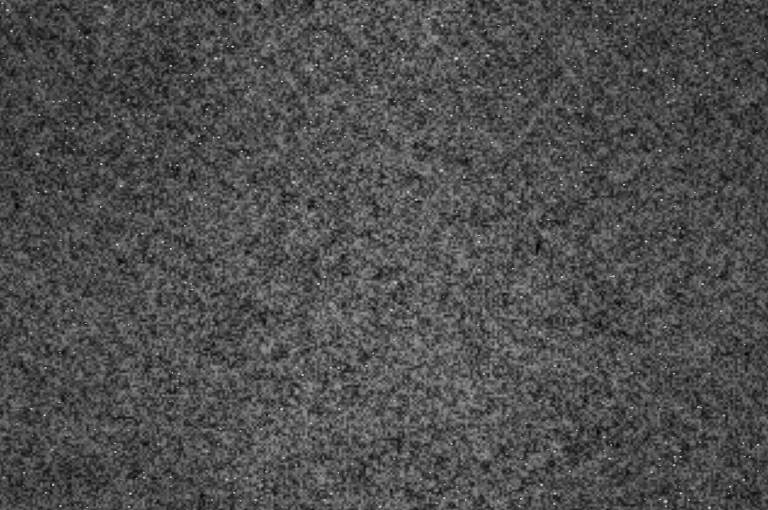
Give the GLSL for this texture, as a Shadertoy shader.

```glsl
const float TAU = 6.2831853;
const vec3 ASPHALT = vec3(0.308);
const vec3 CHIP = vec3(0.78);

float hash(vec2 p, float seed) {
    return fract(sin(dot(p, vec2(12.9898, 78.233)) + seed * 3.71) * 43758.5453);
}

// Value noise that wraps after a whole number of cells
float tileNoise(vec2 uv, vec2 cells, float seed) {
    vec2 p = uv * cells;
    vec2 i = floor(p);
    vec2 f = smoothstep(0.0, 1.0, p - i);
    vec2 a = mod(i, cells);
    vec2 b = mod(i + 1.0, cells);
    float low = mix(hash(a, seed), hash(vec2(b.x, a.y), seed), f.x);
    float high = mix(hash(vec2(a.x, b.y), seed), hash(b, seed), f.x);
    return mix(low, high, f.y);
}

// Noise centred on zero
float grain(vec2 uv, vec2 cells, float seed) {
    return tileNoise(uv, cells, seed) - 0.5;
}

// Sparse pale stone chips, at most one per cell
float chips(vec2 uv, vec2 cells, float density, float size, float seed) {
    vec2 p = uv * cells;
    vec2 id = mod(floor(p), cells);
    vec2 centre = 0.3 + 0.4 * vec2(hash(id, seed), hash(id, seed + 1.0));
    vec2 d = (fract(p) - centre) * vec2(0.85, 1.1);
    float radius = size * mix(0.5, 1.0, hash(id, seed + 2.0));
    float present = step(hash(id, seed + 3.0), density);
    float glow = mix(0.35, 1.0, hash(id, seed + 4.0));
    return present * glow * (1.0 - smoothstep(radius * 0.4, radius * 1.4, length(d)));
}

// Periodic falloff: dark sides, brightest below the middle
float lighting(vec2 uv) {
    return 1.0 - 0.12 * cos(TAU * uv.x) + 0.06 * cos(TAU * (uv.y - 0.35));
}

void mainImage(out vec4 fragColor, in vec2 fragCoord) {
    vec2 uv = fragCoord / iResolution.xy;

    // Grit from fine grains to broad patches
    float grit = 0.29 * grain(uv, vec2(316.0, 210.0), 1.0)
               + 0.16 * grain(uv, vec2(181.0, 121.0), 2.0)
               + 0.10 * grain(uv, vec2(76.0, 57.0), 3.0)
               + 0.04 * grain(uv, vec2(23.0, 15.0), 4.0);

    // Dark pits between the stones, slightly wider than tall
    float pits = smoothstep(0.68, 0.95, tileNoise(uv, vec2(96.0, 78.0), 5.0));
    pits *= tileNoise(uv, vec2(210.0, 150.0), 6.0);

    vec3 color = (ASPHALT + grit - 0.13 * pits) * lighting(uv);

    // Chips gather towards the upper part
    float upper = 0.5 + 0.5 * cos(TAU * (uv.y - 0.85));
    float small = chips(uv, vec2(110.0, 73.0), 0.05 + 0.08 * upper, 0.2, 7.0);
    float large = chips(uv, vec2(48.0, 32.0), 0.015 + 0.025 * upper, 0.14, 13.0);
    color = mix(color, CHIP, max(small, large));

    fragColor = vec4(clamp(color, 0.0, 1.0), 1.0);
}
```
